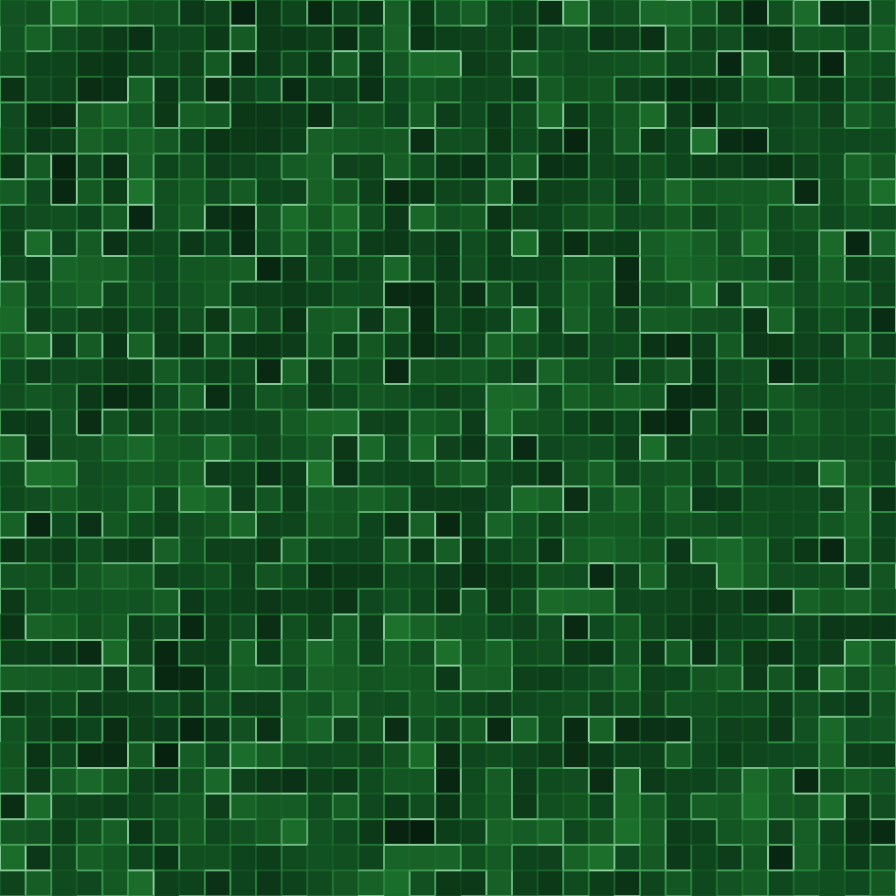
Write a WebGL 2 fragment shader that draws this pattern.

```glsl
#version 300 es
precision highp float;
// A square mosaic of green tiles, each with its own hashed shade.
// Thin grid lines glow from faint green to pale mint as the shades
// of the two tiles they divide grow further apart.

uniform vec2 u_resolution;
out vec4 fragColor;

const float TILES = 35.0;          // tiles across and down
const float LINE_WIDTH = 0.075;    // in tiles
const float TONE_SPREAD = 0.80;    // random part of a tile's shade
const float DRIFT = 0.035;         // slow change of shade over the canvas
const float FAINTEST_LINE = 0.15;  // opacity between equal tiles

const vec3 TILE_DARK  = vec3(0.020, 0.090, 0.045);
const vec3 TILE_MID   = vec3(0.060, 0.285, 0.120);
const vec3 TILE_LIGHT = vec3(0.125, 0.480, 0.185);
const vec3 LINE_GREEN = vec3(0.150, 0.540, 0.230);
const vec3 LINE_PALE  = vec3(0.530, 0.800, 0.600);

float hash(vec2 p) {
    vec3 q = fract(vec3(p.xyx) * vec3(0.1031, 0.1030, 0.0973));
    q += dot(q, q.yzx + 33.33);
    return fract((q.x + q.y) * q.z);
}

// Shade of a tile: two hashes give mostly middle tones, sines add drift.
float tileTone(vec2 tile) {
    float random = 0.5 * (hash(tile + 17.0) + hash(tile + 141.0)) - 0.5;
    float drift = sin(tile.x * 0.61 + 1.3 * sin(tile.y * 0.37))
                + sin(tile.y * 0.53 - tile.x * 0.29 + 2.0);
    return clamp(0.5 + TONE_SPREAD * random + DRIFT * drift, 0.0, 1.0);
}

vec3 tileColor(float tone) {
    vec3 lower = mix(TILE_DARK, TILE_MID, clamp(tone * 2.0, 0.0, 1.0));
    return mix(lower, TILE_LIGHT, clamp(tone * 2.0 - 1.0, 0.0, 1.0));
}

// Part of a pixel covered by a line at the given distance.
float lineCoverage(float dist, float pixel) {
    float halfWidth = 0.5 * LINE_WIDTH;
    return clamp((dist + halfWidth) / pixel + 0.5, 0.0, 1.0)
         - clamp((dist - halfWidth) / pixel + 0.5, 0.0, 1.0);
}

// Line colour in rgb, opacity in a, from the contrast of two tiles.
vec4 gridLine(float contrast, float coverage) {
    vec3 color = mix(LINE_GREEN, LINE_PALE, smoothstep(0.06, 0.48, contrast));
    float opacity = mix(FAINTEST_LINE, 1.0, smoothstep(0.0, 0.20, contrast));
    return vec4(color, opacity * coverage);
}

void main() {
    float scale = TILES / min(u_resolution.x, u_resolution.y);
    vec2 p = gl_FragCoord.xy * scale;
    vec2 tile = floor(p);
    vec2 local = p - tile;

    // Nearest neighbour and edge distance on each axis
    vec2 side = mix(vec2(-1.0), vec2(1.0), step(0.5, local));
    vec2 edge = min(local, 1.0 - local);

    float tone = tileTone(tile);
    float contrastX = abs(tone - tileTone(tile + vec2(side.x, 0.0)));
    float contrastY = abs(tone - tileTone(tile + vec2(0.0, side.y)));

    vec4 lineX = gridLine(contrastX, lineCoverage(edge.x, scale));
    vec4 lineY = gridLine(contrastY, lineCoverage(edge.y, scale));

    // Tile, then the upright and level lines
    vec3 color = tileColor(tone);
    color = mix(color, lineX.rgb, lineX.a);
    color = mix(color, lineY.rgb, lineY.a);
    fragColor = vec4(color, 1.0);
}
```
